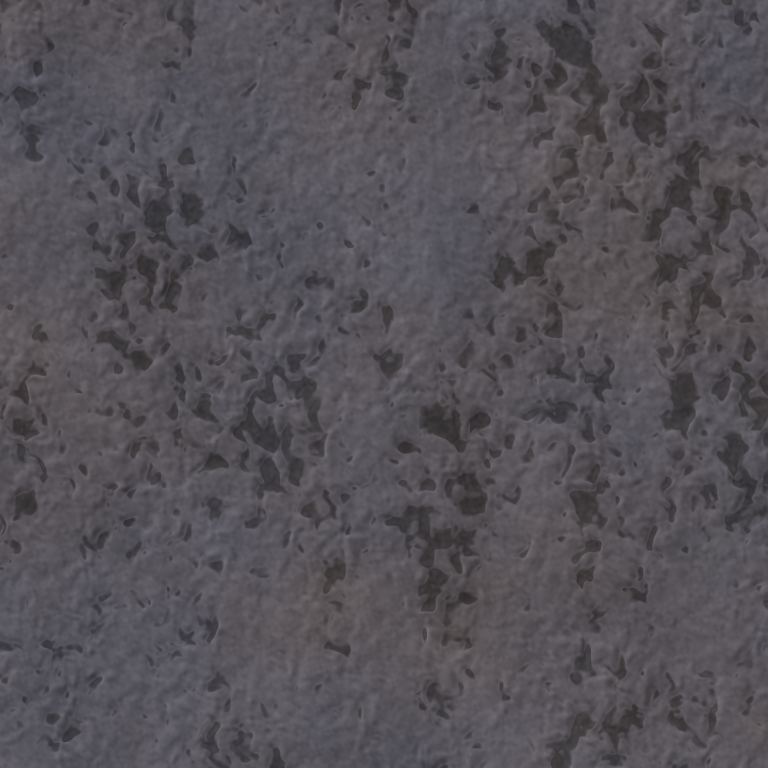
Give the GLSL for this texture, as a WebGL 2 fragment shader.

```glsl
#version 300 es
precision highp float;
// Weathered grey stone with small dark pits gathered in broken vertical streaks.

#define PIT_SCALE vec2(74.0, 52.0)
#define STREAK_SCALE vec2(25.0, 4.5)
#define STREAK_WEIGHT 0.46
#define PATCH_WEIGHT 0.32
#define PIT_START 0.11
#define PIT_FULL 0.28
#define PIT_DEPTH 0.112
#define RELIEF 0.17
#define GRAIN 0.045
#define MOTTLE 0.04
#define TINT 0.045
#define STONE vec3(0.349, 0.334, 0.357)

uniform vec2 u_resolution;
out vec4 fragColor;

float hash(vec2 cell) {
    vec3 h = fract(vec3(cell.xyx) * 0.1031);
    h += dot(h, h.yzx + 33.33);
    return fract((h.x + h.y) * h.z);
}

// Value noise centred on zero
float noise(vec2 p) {
    vec2 cell = floor(p);
    vec2 f = fract(p);
    f = f * f * (3.0 - 2.0 * f);
    float low = mix(hash(cell), hash(cell + vec2(1.0, 0.0)), f.x);
    float high = mix(hash(cell + vec2(0.0, 1.0)), hash(cell + 1.0), f.x);
    return mix(low, high, f.y) - 0.5;
}

vec2 rotate(vec2 p, float angle) {
    float c = cos(angle), s = sin(angle);
    return vec2(c * p.x - s * p.y, s * p.x + c * p.y);
}

// Small irregular hollows; larger values lie deeper
float hollows(vec2 p) {
    vec2 warp = vec2(noise(p * 48.0 + 11.0), noise(p * 48.0 + 47.0));
    vec2 q = p + 0.014 * warp;
    float coarse = noise(rotate(q, 0.18) * PIT_SCALE + 20.0);
    float fine = noise(rotate(q, 0.7) * 125.0 + 90.0);
    return 0.68 * coarse + 0.34 * fine;
}

// Where hollows gather: wavering columns and broad rough patches
float clustering(vec2 p) {
    float sway = 0.016 * noise(p * vec2(5.0, 9.0) + 31.0);
    float streak = noise(vec2(p.x + sway, p.y) * STREAK_SCALE + 60.0);
    float area = noise(rotate(p, 0.4) * 8.0 + 73.0);
    return STREAK_WEIGHT * streak + PATCH_WEIGHT * area;
}

void main() {
    vec2 p = gl_FragCoord.xy / u_resolution.y;

    // Pits
    float depth = hollows(p);
    float cluster = clustering(p);
    float pit = smoothstep(PIT_START, PIT_FULL, depth + cluster);

    // Relief lit from the upper left, calmer on the smooth patches
    float slope = depth - hollows(p + vec2(0.0045, -0.0055));
    float roughness = smoothstep(-0.28, 0.14, cluster);
    float relief = RELIEF * slope * mix(0.4, 1.15, roughness) * (1.0 - 0.6 * pit);

    // Surface grain and broad mottling
    float grain = noise(rotate(p, 0.5) * 210.0) + 0.6 * noise(rotate(p, 1.1) * 95.0 + 15.0);
    float mottle = noise(p * vec2(13.0, 9.0) + 5.0) + 0.5 * noise(p * 30.0 + 8.0);
    float tone = GRAIN * grain + MOTTLE * mottle + relief - PIT_DEPTH * pit;

    // Faint brown and blue stains
    float stain = noise(rotate(p, 0.3) * 6.0 + 37.0) + 0.5 * noise(p * 17.0 + 52.0);
    vec3 color = STONE + tone * vec3(1.02, 0.98, 1.03);
    color += TINT * stain * vec3(0.35, 0.0, -0.5);
    color.b -= 0.008 * pit;

    fragColor = vec4(clamp(color, 0.0, 1.0), 1.0);
}
```
